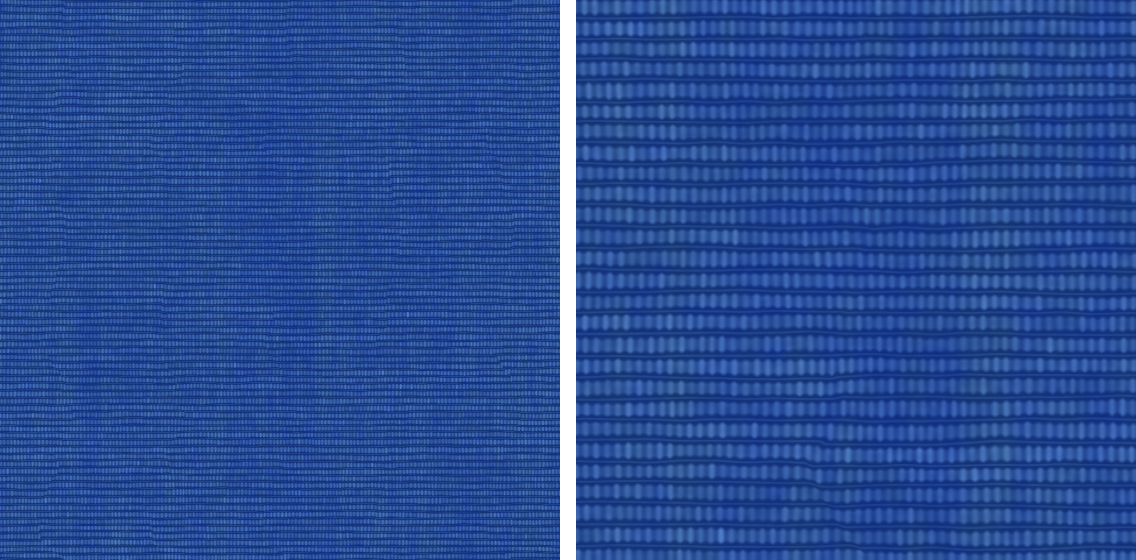
Left, the full canvas; right, a detail of the centre.
Write a WebGL 1 fragment shader that draws this texture.

```glsl
precision highp float;
uniform vec2 u_resolution;

const float ROWS = 79.0;          // ribs up the canvas
const float COLS = 160.0;         // beads along each rib
const float PANELS = 5.0;         // widths between slips of the ribs
const float WANDER = 0.17;        // waviness of ribs, in rows
const float SLIP = 0.36;          // offset across panel edges, in rows
const float RIB_HALF = 0.25;      // half height of a rib, in rows
const float RIB_SOFT = 0.11;
const float SCALLOP = 0.07;       // extra half height at bead centres
const float THREAD_TONE = 0.30;   // thin thread between ribs
const float FIBRE = 0.17;         // strength of fine fuzz
const float FLECK_RATE = 0.002;
const vec3 DEEP = vec3(0.070, 0.195, 0.475);
const vec3 PALE = vec3(0.255, 0.420, 0.710);
const vec3 GREYING = vec3(0.012, 0.016, -0.040);
const float TAU = 6.2831853;

float hash(vec2 p) {
  vec3 q = fract(vec3(p.xyx) * 0.1031);
  q += dot(q, q.yzx + 33.33);
  return fract((q.x + q.y) * q.z);
}

// Value noise from -0.5 to 0.5 that wraps after a whole period
float noise(vec2 p, vec2 period) {
  vec2 cell = floor(p);
  vec2 f = fract(p);
  f = f * f * (3.0 - 2.0 * f);
  vec2 a = mod(cell, period);
  vec2 b = mod(cell + 1.0, period);
  float low = mix(hash(a), hash(vec2(b.x, a.y)), f.x);
  float high = mix(hash(vec2(a.x, b.y)), hash(b), f.x);
  return mix(low, high, f.y) - 0.5;
}

float wrapNoise(vec2 uv, vec2 period) {
  return noise(uv * period, period);
}

// Vertical shift of the ribs: gentle waves and abrupt slips at panel edges
float ribShift(vec2 uv) {
  float s = uv.x * PANELS + 0.10 * sin(TAU * 3.0 * uv.y) + 0.15 * wrapNoise(uv, vec2(1.0, 31.0));
  s = floor(s) + smoothstep(0.475, 0.525, fract(s));
  float slip = noise(vec2(s, uv.y * 23.0), vec2(PANELS, 23.0));
  float wave = wrapNoise(uv, vec2(17.0, 61.0)) + 0.5 * wrapNoise(uv, vec2(53.0, ROWS));
  return SLIP * slip + WANDER * wave;
}

void main() {
  vec2 uv = gl_FragCoord.xy / u_resolution;

  // Rib coordinates
  float y = uv.y * ROWS + ribShift(uv);
  float row = mod(floor(y), ROWS);
  float fromRib = abs(fract(y) - 0.5);

  // Beads that nearly line up from rib to rib
  float x = uv.x * COLS + 0.6 * wrapNoise(uv, vec2(29.0, 9.0));
  x += 0.35 * noise(vec2(uv.x * 47.0, row), vec2(47.0, ROWS));
  x += 0.25 * hash(vec2(row, 7.0));
  vec2 beadId = vec2(mod(floor(x), COLS), row);
  float beadRandom = hash(beadId + 11.0);
  float bead = 0.5 - 0.5 * cos(TAU * x);

  // Weave profile with rounded bead ends
  float ribEdge = RIB_HALF + SCALLOP * bead * (0.6 + 0.8 * beadRandom);
  float rib = 1.0 - smoothstep(ribEdge - RIB_SOFT, ribEdge + RIB_SOFT, fromRib);
  float thread = smoothstep(0.41, 0.49, fromRib);
  float tone = rib * (0.42 + bead * (0.30 + 0.26 * beadRandom)) + THREAD_TONE * thread;

  // Uneven dye: patches, vertical streaks, lengths of each rib
  float patches = wrapNoise(uv, vec2(6.0, 9.0)) + 0.6 * wrapNoise(uv, vec2(23.0, 37.0));
  float streaks = wrapNoise(uv, vec2(97.0, 3.0)) + 0.5 * wrapNoise(uv, vec2(31.0, 2.0));
  float lengths = noise(vec2(uv.x * 19.0, row), vec2(19.0, ROWS));
  tone *= 1.0 + 0.11 * patches + 0.17 * streaks + 0.26 * lengths;
  tone += FIBRE * wrapNoise(uv, vec2(227.0, 251.0)) * (0.4 + 0.6 * rib);

  // Sparse pale flecks
  float fleck = step(1.0 - FLECK_RATE, hash(beadId + 57.0)) * bead * rib;
  tone += 0.40 * fleck;

  vec3 color = mix(DEEP, PALE, clamp(tone + 0.02, -0.1, 1.25));
  color += GREYING * (0.7 * streaks + wrapNoise(uv, vec2(73.0, 83.0)));
  gl_FragColor = vec4(color, 1.0);
}
```
